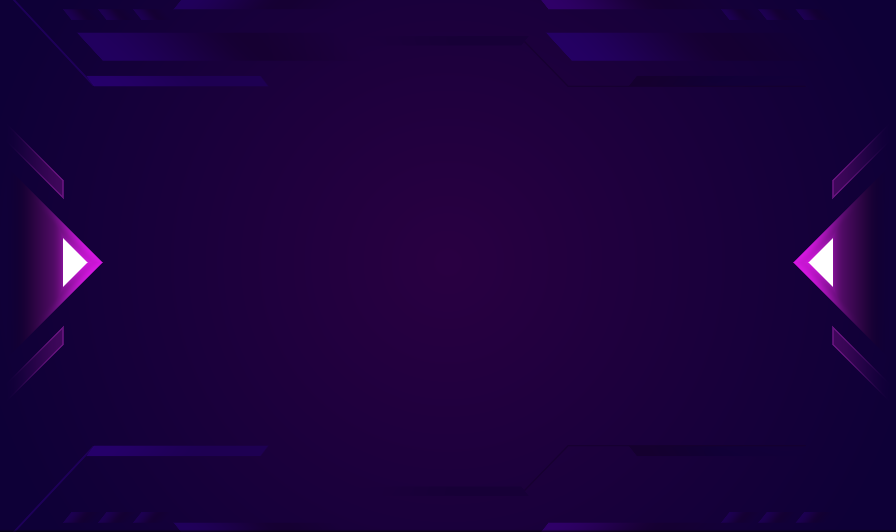
Reproduce this background procedurally as a WebGL 2 fragment shader.

```glsl
#version 300 es
precision highp float;
// Dark violet interface backdrop: a radial glow, slanted panels along the top
// and bottom edges, and mirrored glowing arrows on both sides. Panels are
// skewed boxes; arrows and their bands are level sets of a diamond distance.

#define GRID 456.0        // design units per canvas height
#define ARROW_Y 231.0     // height of the arrow axis
#define ARROW_TIP 88.0    // reach of the arrow from the side
#define GLOW_RADIUS 410.0
#define PANEL_GAIN 0.85
#define BAND_GAIN 0.7

uniform vec2 u_resolution;
out vec4 outColor;

const vec3 CORE = vec3(0.162, 0.0, 0.258);
const vec3 RIM = vec3(0.055, 0.0, 0.215);
const vec3 INDIGO = vec3(0.16, 0.0, 0.45);
const vec3 SHADE = vec3(0.08, 0.0, 0.175);
const vec3 MAGENTA = vec3(0.74, 0.08, 0.78);

float aa; // one pixel in design units

// Coverage of the region where d is negative
float fill(float d) { return 1.0 - smoothstep(-0.5 * aa, 0.5 * aa, d); }

// Slanted panel: box holds left, near, right, far; soft is its fading share
void panel(inout vec3 col, vec2 p, vec4 box, float slant, vec3 a, vec3 b, float soft) {
  float x = p.x - slant * (p.y - box.y);
  float s = clamp((x - box.x) / (box.z - box.x), 0.0, 1.0);
  float d = max(max(box.x - x, x - box.z), max(box.y - p.y, p.y - box.w));
  float fade = clamp((1.0 - s) / soft, 0.0, 1.0);
  col = mix(col, mix(a, b, smoothstep(0.0, 0.7, s)), PANEL_GAIN * fill(d) * fade);
}

float segment(vec2 p, vec2 a, vec2 b) {
  vec2 d = b - a;
  return length(p - a - d * clamp(dot(p - a, d) / dot(d, d), 0.0, 1.0));
}

// Row of three small slashes that darken to the right
void slashes(inout vec3 col, vec2 p, float left, float pitch) {
  for (int i = 0; i < 3; i++) {
    float x = left + float(i) * pitch;
    panel(col, p, vec4(x, 8.0, x + 26.0, 17.0), 0.8, INDIGO * 0.75, SHADE, 0.6);
  }
}

// Panels near the top and bottom; p.y is the distance from the nearer edge
void edgePanels(inout vec3 col, vec2 p, bool isTop) {
  slashes(col, p, 54.0, 30.0);
  slashes(col, p, 618.0, 32.0);
  panel(col, p, vec4(156.0, -1.0, 300.0, 8.0), -0.8, INDIGO * 0.85, SHADE, 0.5);
  panel(col, p, vec4(463.0, -1.0, 620.0, 8.0), 0.8, vec3(0.2, 0.0, 0.44), SHADE, 0.5);
  if (isTop) {
    panel(col, p, vec4(66.0, 28.0, 290.0, 52.0), 0.92, INDIGO * 0.88, SHADE, 0.45);
    panel(col, p, vec4(468.0, 28.0, 690.0, 52.0), 0.92, INDIGO * 0.92, SHADE, 0.45);
  }
  panel(col, p, vec4(74.0, 65.0, 224.0, 74.0), 0.75, INDIGO, INDIGO * 0.75, 0.01);
  panel(col, p, vec4(546.0, 65.0, 692.0, 74.0), -0.8, SHADE, RIM, 0.6);

  // Centre strip fades in from the left
  float strip = fill(max(abs(p.y - 35.0) - 4.0, p.x - 450.0 + 0.8 * (p.y - 35.0)));
  col = mix(col, vec3(0.085, 0.0, 0.21), 0.8 * strip * smoothstep(305.0, 400.0, p.x));

  // Thin traces
  float lit = segment(p, vec2(12.0, 0.0), vec2(80.0, 73.0)) - 0.8;
  float dim = min(segment(p, vec2(450.0, 36.0), vec2(487.0, 74.0)),
                  segment(p, vec2(487.0, 74.0), vec2(690.0, 74.0))) - 0.6;
  col = mix(col, INDIGO, 0.55 * fill(lit));
  col = mix(col, SHADE, 0.7 * fill(dim));
}

// Arrow and its two bands; x is the distance from the nearer side
void sideArrow(inout vec3 col, float x, float y) {
  float diamond = x + abs(y);

  // Glowing body, brightest at its tip
  vec3 body = mix(vec3(0.07, 0.0, 0.17), vec3(0.4, 0.06, 0.47), smoothstep(8.0, 66.0, x));
  body = mix(body, MAGENTA, smoothstep(44.0, 80.0, x));
  body += 0.12 * MAGENTA * smoothstep(25.0, 60.0, x) * smoothstep(10.0, 0.0, ARROW_TIP - diamond);
  col = mix(col, body, fill((diamond - ARROW_TIP) * 0.707) * smoothstep(5.0, 30.0, x));

  // Outlined bands
  float band = max((abs(diamond - 117.0) - 8.0) * 0.707, x - 54.5);
  float bandFade = BAND_GAIN * smoothstep(4.0, 58.0, x);
  col = mix(col, vec3(0.33, 0.04, 0.42), fill(band) * bandFade);
  col = mix(col, vec3(0.55, 0.12, 0.62), 0.8 * fill(abs(band + 0.5) - 0.6) * bandFade);

  // White pointer with a soft halo
  float pointer = max((diamond - 75.0) * 0.707, 54.0 - x);
  col += 0.14 * MAGENTA * exp(-max(pointer, 0.0) / 3.0) * fill(diamond - ARROW_TIP);
  col = mix(col, vec3(1.0), fill(pointer));
}

void main() {
  aa = GRID / u_resolution.y;
  vec2 p = gl_FragCoord.xy * aa;
  float width = u_resolution.x * aa;
  float glow = length(p - vec2(0.5 * width, ARROW_Y)) / GLOW_RADIUS;
  vec3 col = mix(CORE, RIM, min(glow, 1.0));

  edgePanels(col, vec2(p.x, min(p.y, GRID - p.y)), p.y > 0.5 * GRID);
  sideArrow(col, min(p.x, width - p.x), p.y - ARROW_Y);
  col *= mix(0.4, 1.0, smoothstep(0.0, 2.5, p.y));
  outColor = vec4(clamp(col, 0.0, 1.0), 1.0);
}
```
